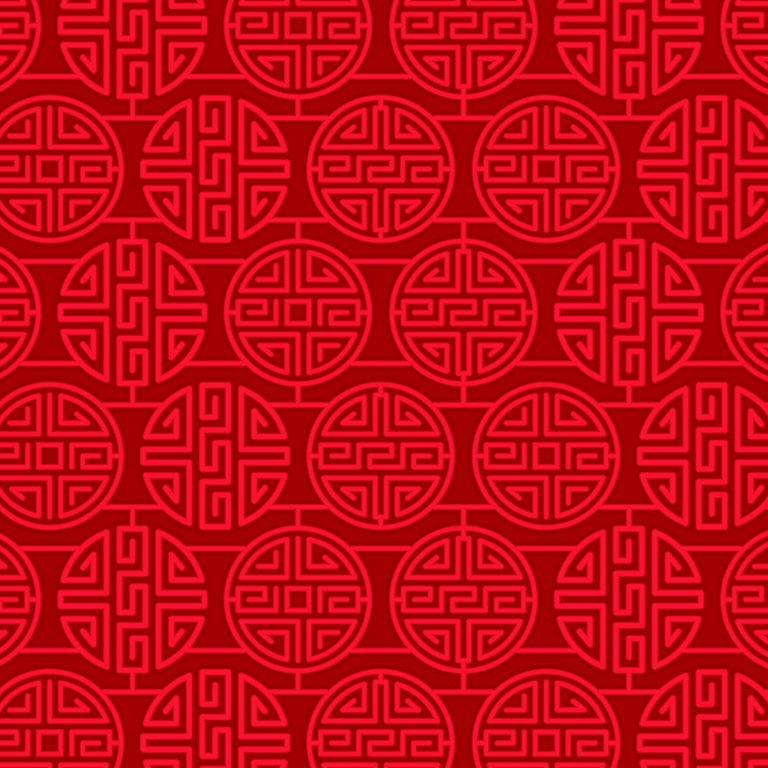
Reproduce this pattern procedurally as a WebGL 2 fragment shader.

```glsl
#version 300 es
precision highp float;

uniform vec2 u_resolution;
out vec4 fragColor;

float segment(vec2 p, vec2 a, vec2 b) {
    vec2 pa = p - a, ba = b - a;
    return length(pa - ba * clamp(dot(pa, ba) / dot(ba, ba), 0.0, 1.0));
}

// Half of the central meander; the other half is its point reflection.
const vec2 FRET[10] = vec2[10](
    vec2(49, 0), vec2(33, 0), vec2(33, 11), vec2(60, 11), vec2(60, -11),
    vec2(22, -11), vec2(22, 11), vec2(-11, 11), vec2(-11, 0), vec2(0, 0));

float fret(vec2 p, int count) {
    float d = 1e3;
    for (int i = 0; i < count; i++) {
        d = min(d, segment(p, FRET[i], FRET[i + 1]));
        d = min(d, segment(-p, FRET[i], FRET[i + 1]));
    }
    return d;
}

// Base line and outer arc of a quadrant that starts at inner and arcs from side.
float quadrantFrame(vec2 q, float inner, float side) {
    float d = segment(q, vec2(inner, 22), vec2(57, 22));
    if (q.x > side && q.y > 22.0) d = min(d, abs(length(q) - 61.0));
    return d;
}

// Line that turns in from the arc and ends in a hook.
float quadrantHook(vec2 q, float side) {
    float d = segment(q, vec2(side, sqrt(3721.0 - side * side)), vec2(side, 33));
    d = min(d, segment(q, vec2(side, 33), vec2(38, 33)));
    return min(d, segment(q, vec2(38, 33), vec2(27, 42)));
}

float meanderMedallion(vec2 p) {
    vec2 q = abs(p);
    float d = min(fret(p, 9), quadrantFrame(q, 5.5, 16.5));
    d = min(d, quadrantHook(q, 16.5));
    d = min(d, segment(q, vec2(5.5, 22), vec2(5.5, 61)));
    return min(d, segment(q, vec2(0, 61), vec2(5.5, 61)));
}

float squareMedallion(vec2 p) {
    vec2 q = abs(p);
    float d = min(fret(p, 6), abs(max(q.x, q.y) - 11.0));
    d = min(d, segment(q, vec2(0, 22), vec2(0, 61)));
    if (p.x * p.y < 0.0) {
        d = min(d, quadrantFrame(q, 0.0, 11.0));
        return min(d, quadrantHook(q, 11.0));
    }
    d = min(d, quadrantFrame(q, 11.0, 11.0));
    d = min(d, segment(q, vec2(11, 22), vec2(11, 60)));
    d = min(d, segment(q, vec2(22, 47), vec2(22, 33)));
    return min(d, segment(q, vec2(22, 33), vec2(40, 33)));
}

// Ring with short ties at the left and right.
float ring(vec2 p) {
    float ties = segment(abs(p), vec2(60, 0), vec2(71, 0));
    return min(abs(length(p) - 71.5), ties);
}

float medallion(vec2 p, int kind) {
    if (kind == 0) return meanderMedallion(p.yx / 1.18) * 1.18 - 0.4;
    if (kind == 1) return min(ring(p), squareMedallion(p));
    float stem = segment(abs(p), vec2(0, 61), vec2(0, 71));
    return min(min(ring(p), stem), meanderMedallion(p));
}

void main() {
    // 768 units span the canvas, with y pointing down.
    vec2 uv = gl_FragCoord.xy / u_resolution;
    vec2 p = vec2(uv.x, 1.0 - uv.y) * 768.0;
    vec2 cell = vec2(165.5, 287.0);
    float d = 1e3;

    // Two interleaved sets of rows
    for (int row = 0; row < 2; row++) {
        vec2 origin = row == 0 ? vec2(132.5, 25.5) : vec2(49.75, 169.0);
        vec2 id = floor((p - origin) / cell + 0.5);
        vec2 local = p - origin - id * cell;
        int column = int(mod(id.x, 3.0));
        int kind = row == 1 && column < 2 ? 1 - column : column;
        d = min(d, medallion(local, kind));

        // Bars between neighbours, and stems to the adjacent rows
        vec2 q = abs(local);
        d = min(d, segment(q, vec2(54, 51), vec2(83, 51)));
        if (row == 0) d = min(d, segment(q, vec2(0, 73), vec2(0, 92)));
    }

    // Bright strokes with a darker margin on the red ground
    d -= 2.6;
    float soft = max(1.5, 768.0 / u_resolution.y);
    vec3 ground = mix(vec3(0.59, 0.0, 0.0), vec3(0.64, 0.0, 0.01), smoothstep(2.5, 6.0, d));
    vec3 stroke = vec3(0.99, 0.07, 0.19);
    fragColor = vec4(mix(stroke, ground, smoothstep(-soft, soft, d)), 1.0);
}
```
